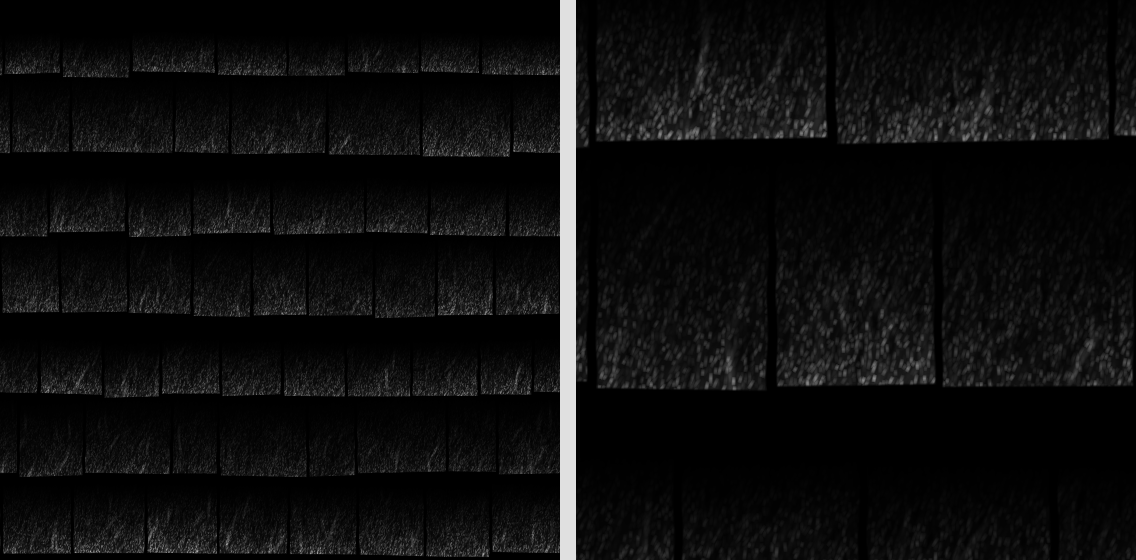
Left, the full canvas; right, a detail of the centre.
A Shadertoy shader for this texture map:

```glsl
vec3 hash3(vec3 p) {
    p = fract(p * vec3(0.1031, 0.1030, 0.0973));
    p += dot(p, p.yxz + 33.33);
    return fract((p.xxy + p.yxx) * p.zyx);
}

// Cellular field of tapered, leaning fibres; grid is cells across and down
float fibres(vec2 uv, vec2 grid, float halfLength, float halfWidth, float rarity, float seed) {
    vec2 cell = floor(uv * grid);
    float brightest = 0.0;
    for (int j = -1; j <= 1; j++)
    for (int i = -1; i <= 1; i++) {
        vec2 id = cell + vec2(i, j);
        vec3 place = hash3(vec3(mod(id, grid), seed));
        vec3 look = hash3(vec3(mod(id, grid), seed + 17.0));
        vec2 d = uv - (id + place.xy) / grid;
        float lean = mix(-0.1, 0.6, place.z);
        float along = dot(d, vec2(sin(lean), cos(lean)));
        float across = dot(d, vec2(cos(lean), -sin(lean)));
        across += (look.y - 0.5) * along * along * 8.0;
        float taper = max(0.0, 1.0 - abs(along) / (halfLength * mix(0.5, 1.0, look.z)));
        float body = 1.0 - smoothstep(0.2 * halfWidth, halfWidth, abs(across));
        brightest = max(brightest, body * sqrt(taper) * pow(look.x, rarity));
    }
    return brightest;
}

// Jittered joint between neighbouring shingles, in shingle units
float joint(float i, float row, float count) {
    float k = mod(i, count);
    float jitter = 1.6 - 0.15 * count;
    return i + min(k, 1.0) * jitter * (hash3(vec3(k, row, 5.0)).x - 0.5);
}

void mainImage(out vec4 fragColor, in vec2 fragCoord) {
    vec2 uv = fragCoord / iResolution.xy;

    // Seven courses, listed from the bottom up
    float counts[7] = float[](8.0, 8.0, 9.0, 9.0, 7.0, 7.0, 8.0);
    float starts[7] = float[](0.003, 0.033, 0.070, 0.001, 0.087, 0.020, 0.007);
    float reaches[7] = float[](0.88, 0.95, 0.70, 0.98, 0.70, 0.95, 0.52);
    float gains[7] = float[](1.05, 0.6, 1.0, 0.95, 1.0, 0.9, 0.9);
    float row = clamp(floor(uv.y * 7.0), 0.0, 6.0);
    float height = uv.y * 7.0 - row;
    int r = int(row);
    float count = counts[r];

    // Shingle under this point
    float x = (uv.x - starts[r]) * count;
    float id = floor(x);
    if (x < joint(id, row, count)) id -= 1.0;
    else if (x >= joint(id + 1.0, row, count)) id += 1.0;
    float left = joint(id, row, count);
    float right = joint(id + 1.0, row, count);
    vec3 shape = hash3(vec3(mod(id, count), row, 41.0));
    vec3 wear = hash3(vec3(mod(id, count), row, 73.0));

    // Uneven butt ends and slightly slanted side gaps
    float across = (x - left) / (right - left);
    float butt = 0.025 + 0.075 * shape.x + 0.05 * (shape.y - 0.5) * (across - 0.5);
    float above = height - butt;
    float slant = 0.006 * (shape.z - 0.5) * (height - 0.5);
    float wobble = 0.0005 * sin(height * 19.0 + id * 3.0);
    float side = min((x - left) / count + slant, (right - x) / count - slant) + wobble;
    float mask = smoothstep(0.0018, 0.0036, side) * smoothstep(0.0, 0.014, above);

    // Shadow cast by the course above
    float lit = clamp(1.0 - above / reaches[r], 0.0, 1.0);
    float shade = pow(lit, 1.6) * gains[r] * mix(0.8, 1.3, wear.x);

    // Worn patches gather the bright scratches
    float patches = 0.5 + 0.25 * sin(uv.x * 44.0 + 3.0 * sin(uv.y * 25.0))
                        + 0.25 * sin(uv.x * 81.7 - uv.y * 37.7 + row);
    float worn = mix(0.2, 1.0, wear.y) * mix(0.25, 1.0, patches);

    // Grain, hairs, dark furrows and scratches
    float specks = fibres(uv, vec2(400.0, 290.0), 0.0036, 0.0017, 1.8, 3.0);
    float hairs = fibres(uv, vec2(130.0, 64.0), 0.014, 0.0022, 2.5, 9.0);
    float scratches = fibres(uv, vec2(48.0, 28.0), 0.031, 0.0036, 4.0, 15.0);
    float furrows = fibres(uv, vec2(110.0, 54.0), 0.017, 0.0030, 1.0, 27.0);
    float wood = 0.065 + 0.30 * specks + 0.13 * hairs;
    wood *= (1.0 - 0.75 * furrows) * mix(0.8, 1.25, patches);
    wood += scratches * worn * (0.42 + 0.45 * specks);
    wood += (0.025 + 0.13 * specks) * exp(-max(above, 0.0) * 12.0);

    float tone = 0.001 + mask * (wood * shade + 0.07 * scratches * worn * lit);
    fragColor = vec4(vec3(tone), 1.0);
}
```
